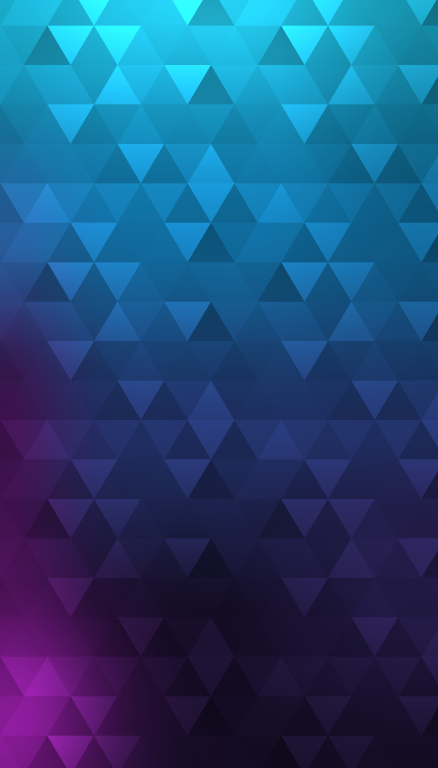
A WebGL 1 fragment shader for this background:

```glsl
precision highp float;
uniform vec2 u_resolution;

float hash(vec2 p) {
  vec3 q = fract(vec3(p.xyx) * vec3(0.1031, 0.1030, 0.0973));
  q += dot(q, q.yzx + 33.33);
  return fract((q.x + q.y) * q.z);
}

// Half-step columns of two bright accents and one dark accent; -1 is unused
vec3 rowAccents(float row) {
  if (row < 0.5) return vec3(9.0, 6.0, 0.0);
  if (row < 1.5) return vec3(4.0, -1.0, -1.0);
  if (row < 2.5) return vec3(7.0, 0.0, -1.0);
  if (row < 3.5) return vec3(0.0, 3.0, -1.0);
  if (row < 4.5) return vec3(9.0, 5.0, 0.0);
  return vec3(6.0, 4.0, 3.0);
}

float matches(float a, float b) {
  return 1.0 - step(0.5, abs(a - b));
}

// Relative lightness of the triangle under p, repeating every 5 by 6 cells
float triangleTone(vec2 p) {
  vec2 grid = vec2(p.x - 0.2747, 0.9154 - p.y) / vec2(0.0609, 0.05137);
  float row = floor(grid.y);
  float depth = fract(grid.y);
  float shift = 0.5 * mod(row, 2.0);
  float s = grid.x - shift;
  float upCenter = floor(s + 0.5);
  float isUp = step(abs(s - upCenter), 0.5 * depth);
  float center = mix(floor(s) + 0.5, upCenter, isUp) + shift;

  float column = floor(mod(2.0 * center + 0.5, 10.0));
  float tileRow = floor(mod(row + 0.5, 6.0));
  vec3 accents = rowAccents(tileRow);
  float bright = max(matches(column, accents.x), matches(column, accents.y));
  float dark = matches(column, accents.z);

  float tone = 0.2 * (hash(vec2(column, tileRow) + 7.0) - 0.5);
  tone += mix(0.04, -0.04, isUp);
  tone = mix(tone, 0.3 - 0.08 * depth, bright);
  return mix(tone, -0.32 + 0.12 * depth, dark);
}

vec3 backdrop(vec2 uv) {
  float x = uv.x;
  float t = 1.0 - uv.y;

  // Cyan to night, from top to bottom
  vec3 color = mix(vec3(0.11, 0.75, 0.89), vec3(0.06, 0.44, 0.64), smoothstep(-0.03, 0.31, t));
  color = mix(color, vec3(0.12, 0.18, 0.38), smoothstep(0.27, 0.57, t));
  color = mix(color, vec3(0.075, 0.045, 0.135), smoothstep(0.55, 0.83, t));

  // Dimmer upper corners and a bright spot at the top
  float upper = 1.0 - smoothstep(0.15, 0.65, t);
  color *= 1.0 - upper * (0.26 * smoothstep(0.55, 1.0, x) + 0.1 * smoothstep(0.3, 0.0, x));
  vec2 spot = (vec2(x, t) - vec2(0.47, 0.0)) / vec2(0.35, 0.1);
  color += vec3(0.04, 0.1, 0.1) * exp(-dot(spot, spot));

  // Indigo haze on the lower right
  float haze = smoothstep(0.42, 0.95, x) * smoothstep(0.55, 0.7, t) * (1.0 - smoothstep(0.76, 1.02, t));
  color = mix(color, vec3(0.14, 0.11, 0.29), 0.85 * haze);

  // Violet along the left edge, magenta in the lower corner
  float leftEdge = exp(-x * x / 0.025);
  color += vec3(0.1, -0.02, 0.05) * leftEdge * smoothstep(0.1, 0.32, t) * (1.0 - smoothstep(0.3, 0.55, t));
  color = mix(color, vec3(0.26, 0.06, 0.3), 0.9 * leftEdge * smoothstep(0.3, 0.55, t));
  vec2 corner = (vec2(x, t) - vec2(0.0, 0.94)) / vec2(0.24, 0.15);
  return mix(color, vec3(0.56, 0.11, 0.62), 0.95 * exp(-dot(corner, corner)));
}

void main() {
  // Average nine samples for smooth triangle edges
  float tone = 0.0;
  for (int i = 0; i < 3; i++) {
    for (int j = 0; j < 3; j++) {
      vec2 offset = (vec2(float(i), float(j)) - 1.0) / 3.0;
      tone += triangleTone((gl_FragCoord.xy + offset) / u_resolution.y) / 9.0;
    }
  }

  vec3 color = backdrop(gl_FragCoord.xy / u_resolution);
  color = color * (1.0 + 0.85 * tone) + vec3(0.06, 0.05, 0.09) * max(tone, 0.0);
  gl_FragColor = vec4(clamp(color, 0.0, 1.0), 1.0);
}
```
